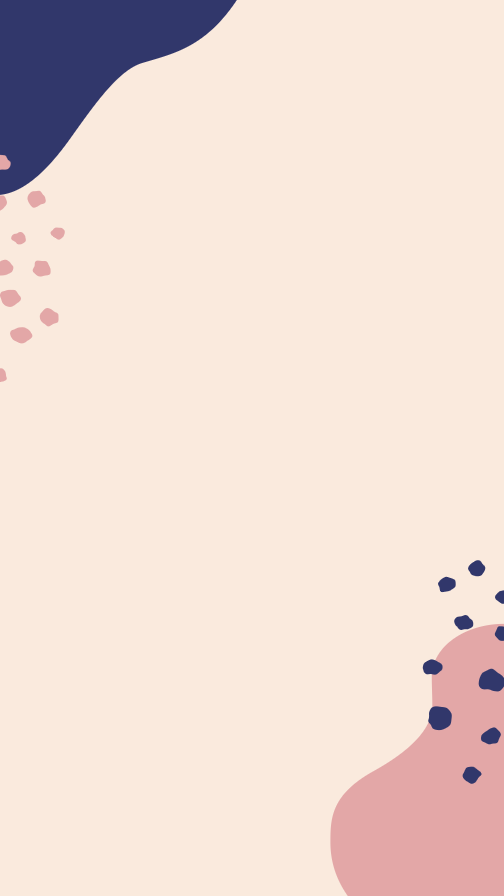
A Shadertoy shader for this background:

```glsl
const vec3 CREAM = vec3(0.98, 0.918, 0.867);
const vec3 ROSE = vec3(0.89, 0.655, 0.655);
const vec3 NAVY = vec3(0.192, 0.216, 0.42);
const vec2 CANVAS = vec2(9.0, 16.0);
const float THIRD_TURN = 2.0944;
const float QUARTER_TURN = 1.5708;

vec2 hashGradient(vec2 cell) {
    float angle = 6.2832 * fract(sin(dot(cell, vec2(127.1, 311.7))) * 43758.5);
    return vec2(cos(angle), sin(angle));
}

float gradientNoise(vec2 p) {
    vec2 i = floor(p), f = fract(p);
    vec2 u = f * f * f * (f * (f * 6.0 - 15.0) + 10.0);
    vec2 e = vec2(1.0, 0.0);
    float low = mix(dot(hashGradient(i), f), dot(hashGradient(i + e.xy), f - e.xy), u.x);
    float high = mix(dot(hashGradient(i + e.yx), f - e.yx), dot(hashGradient(i + e.xx), f - e.xx), u.x);
    return mix(low, high, u.y);
}

// Smooth edge, one output sample wide
float coverage(float d) {
    float width = length(vec2(dFdx(d), dFdy(d))) + 1e-6;
    return clamp(0.5 - d / width, 0.0, 1.0);
}

// Cubic through two knots (position, value, slope), straight outside them
float curve(float x, vec3 a, vec3 b) {
    float span = b.x - a.x;
    float t = clamp((x - a.x) / span, 0.0, 1.0), s = 1.0 - t;
    float inner = s * s * (1.0 + 2.0 * t) * a.y + t * t * (3.0 - 2.0 * t) * b.y
                + span * s * t * (s * a.z - t * b.z);
    return inner + a.z * min(x - a.x, 0.0) + b.z * max(x - b.x, 0.0);
}

// Upper corner: a wavy lower edge
float cornerBlob(vec2 p) {
    vec3 k0 = vec3(0.0, 3.48, -0.1), k1 = vec3(1.25, 2.48, -1.4);
    vec3 k2 = vec3(2.54, 1.125, -0.3), k3 = vec3(4.23, 0.0, -1.5);
    float edge = p.x < k1.x ? curve(p.x, k0, k1)
               : p.x < k2.x ? curve(p.x, k1, k2) : curve(p.x, k2, k3);
    return p.y - edge;
}

// Lower corner: an elliptic cap above a wavy left edge
float baseBlob(vec2 p) {
    vec3 k0 = vec3(12.08, 7.71, 0.0), k1 = vec3(12.6, 7.72, 0.0);
    vec3 k2 = vec3(13.77, 6.67, -1.8), k3 = vec3(15.04, 5.9, 0.0);
    vec3 k4 = vec3(16.0, 6.21, 0.7);
    vec2 radii = vec2(CANVAS.x - k0.y, 0.94);
    if (p.y < k0.x) return (length((p - vec2(CANVAS.x, k0.x)) / radii) - 1.0) * radii.x;
    float edge = p.y < k1.x ? curve(p.y, k0, k1)
               : p.y < k2.x ? curve(p.y, k1, k2)
               : p.y < k3.x ? curve(p.y, k2, k3) : curve(p.y, k3, k4);
    return edge - p.x;
}

// Slightly flat pebble with an uneven rim
float pebble(vec2 offset, float radius, float seed) {
    float wobble = gradientNoise(offset / radius * 1.1 + seed * vec2(7.3, 3.9));
    return length(offset * vec2(0.93, 1.1)) - radius * (1.0 + 0.35 * wobble);
}

// Two swaying columns; the second has only the middle rows
float rosePebbles(vec2 p) {
    float d = 1e3;
    for (int n = 0; n < 14; n++) {
        float row = float(n % 7), column = float(n / 7);
        if (column > 0.5 && abs(row - 2.5) > 2.0) continue;
        float sway = 0.208 * cos(2.25 * (row - 2.0)) + 0.083 * sin(0.785 * (row - 2.0));
        float shift = mix(0.094 * sin(1.15 * row - 0.2), 0.25 * step(3.5, row), column);
        vec2 center = vec2(0.135 + sway + 0.69 * column, 2.92 + 0.625 * row + shift);
        float radius = 0.162 - 0.046 * exp(-2.0 * (row - 2.0) * (row - 2.0));
        d = min(d, pebble(p - center, radius, float(n) + 1.0));
    }
    return d;
}

// Two columns whose rows spread apart downward
float navyPebbles(vec2 p) {
    float d = 1e3;
    for (int n = 0; n < 10; n++) {
        float row = float(n % 5), column = float(n / 5);
        vec2 start = mix(vec2(8.0, 10.44), vec2(8.85, 10.15), column);
        vec2 sway = mix(vec2(0.29, 0.125), vec2(0.167, -0.25), column);
        vec2 fall = mix(vec2(0.625, 0.056), vec2(0.417, 0.083), column);
        vec2 waves = cos(vec2(THIRD_TURN * (row - 1.0), QUARTER_TURN * row));
        vec2 center = start + vec2(dot(sway, waves), dot(fall, vec2(row, row * row)));
        float radius = 0.145 + 0.075 * exp(-2.0 * (row - 3.0) * (row - 3.0));
        d = min(d, pebble(p - center, radius, float(n) + 21.0));
    }
    return d;
}

void mainImage(out vec4 fragColor, in vec2 fragCoord) {
    // Canvas units, with y measured down from the top edge
    vec2 uv = fragCoord / iResolution.xy;
    vec2 p = vec2(uv.x, 1.0 - uv.y) * CANVAS;

    vec3 color = mix(CREAM, NAVY, coverage(cornerBlob(p)));
    color = mix(color, ROSE, coverage(baseBlob(p)));
    color = mix(color, ROSE, coverage(rosePebbles(p)));
    color = mix(color, NAVY, coverage(navyPebbles(p)));
    fragColor = vec4(color, 1.0);
}
```
